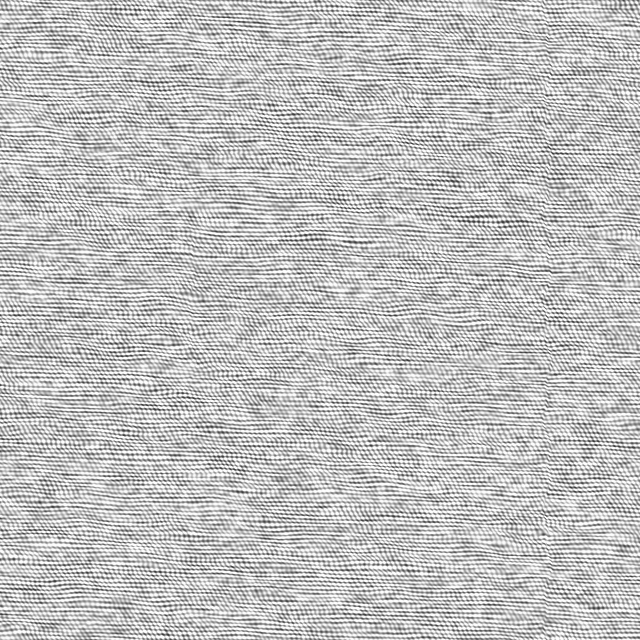
Reproduce this texture procedurally as a WebGL 1 fragment shader.

```glsl
precision highp float;
// Draws a pale woven cloth: fine, nearly level rows of slanted grey beads.

uniform vec2 u_resolution;

const float TAU = 6.2831853;
const float ROWS = 154.0;           // thread rows over the canvas height
const float BEADS = 134.0;          // beads along one row
const float ROW_TILT = 0.03;        // rows sink slightly to the right
const float WAVER = 0.0007;         // height of the row undulation
const float JITTER = 0.42;          // local shift of the rows, in rows
const float ROW_DEPTH = 1.1;        // strength of the grooves between rows
const float ROW_VARIATION = 0.55;   // how much groove depth changes
const float TWILL_DEPTH = 0.68;     // strength of the falling diagonals
const float CROSS_DEPTH = 0.1;      // strength of the rising diagonals
const float GRAIN = 0.8;            // bead to bead irregularity
const float STREAK = 0.3;           // light and dark thread segments
const float FLECK = 0.4;            // scattered raised, bright spots
const float MEAN_TONE = 0.775;
const float CONTRAST = 0.21;
const float DARKEST = 0.24;
const float SHOULDER = 0.91;        // tones above this are softly limited
const vec3 CLOTH_TINT = vec3(1.0);
const float LONG_SEAM_X = 0.855;
const float SHORT_SEAM_X = 0.3;

float hash(vec2 p) {
  p = fract(p * vec2(0.1031, 0.1137));
  p += dot(p, p.yx + 33.33);
  return fract((p.x + p.y) * p.x * 17.0 + p.y * 41.0);
}

// Smooth noise from -1 to 1
float valueNoise(vec2 p) {
  vec2 cell = floor(p);
  vec2 f = fract(p);
  f = f * f * (3.0 - 2.0 * f);
  float low = mix(hash(cell), hash(cell + vec2(1.0, 0.0)), f.x);
  float high = mix(hash(cell + vec2(0.0, 1.0)), hash(cell + 1.0), f.x);
  return 2.0 * mix(low, high, f.y) - 1.0;
}

// Distance to the nearest jittered point
float cellular(vec2 p) {
  vec2 cell = floor(p);
  float nearest = 2.0;
  for (int y = -1; y <= 1; y++) {
    for (int x = -1; x <= 1; x++) {
      vec2 c = cell + vec2(float(x), float(y));
      vec2 point = c + vec2(hash(c + 7.0), hash(c + 61.0));
      nearest = min(nearest, distance(p, point));
    }
  }
  return nearest;
}

// Layered sines that bend the rows
float undulation(vec2 p) {
  float bend = sin(13.0 * p.x + 9.0 * p.y + 2.0 * sin(7.0 * p.y));
  bend += 0.7 * sin(29.0 * p.x - 17.0 * p.y + 1.5 * sin(23.0 * p.y));
  bend += 0.4 * sin(61.0 * p.x + 37.0 * p.y + 2.0 * sin(41.0 * p.y));
  return bend;
}

// Row offset where the cloth is joined, in rows
float seamShift(vec2 p) {
  float wobble = 0.004 * sin(40.0 * p.y) + 0.003 * sin(97.0 * p.y);
  float x = p.x + wobble;
  float longSeam = smoothstep(-0.003, 0.003, x - LONG_SEAM_X);
  float shortSeam = smoothstep(-0.003, 0.003, x - SHORT_SEAM_X);
  float span = smoothstep(0.35, 0.45, p.y) * (1.0 - smoothstep(0.6, 0.7, p.y));
  return 0.45 * longSeam + 0.3 * shortSeam * span;
}

void main() {
  vec2 p = gl_FragCoord.xy / min(u_resolution.x, u_resolution.y);

  // Thread coordinates: x counts beads, y counts rows
  float height = p.y + ROW_TILT * p.x + WAVER * undulation(p);
  vec2 thread = vec2(p.x * BEADS, height * ROWS + seamShift(p));
  vec2 slanted = vec2(thread.x + 0.8 * thread.y, thread.y);
  thread.y += JITTER * valueNoise(slanted * vec2(0.15, 0.28) + 19.0);
  thread.x += JITTER * valueNoise(slanted * vec2(0.2, 0.6) + 83.0);

  // Woven lattice, turning between plain rows and clear beads
  float beadiness = 1.0 + 0.6 * valueNoise(slanted * vec2(0.12, 0.3) + 5.0);
  float groove = 1.0 + ROW_VARIATION * valueNoise(thread * vec2(0.12, 0.9) + 29.0);
  float relief = ROW_DEPTH * groove * cos(TAU * thread.y);
  relief += beadiness * TWILL_DEPTH * cos(TAU * (thread.x + 0.5 * thread.y));
  relief += beadiness * CROSS_DEPTH * cos(TAU * (thread.x - 0.5 * thread.y));

  // Uneven yarn
  relief += GRAIN * valueNoise(thread * vec2(0.8, 1.9) + 131.0);
  relief += STREAK * valueNoise(thread * vec2(0.2, 1.3) + 47.0);
  relief += FLECK * (0.47 - cellular(slanted * vec2(0.22, 0.45)));

  // Soft upper limit keeps the bead tops from turning flat
  float tone = MEAN_TONE + CONTRAST * relief;
  float room = 1.0 - SHOULDER;
  float excess = max(tone - SHOULDER, 0.0);
  tone = min(tone, SHOULDER) + room * (1.0 - exp(-excess / room));
  gl_FragColor = vec4(CLOTH_TINT * max(tone, DARKEST), 1.0);
}
```
